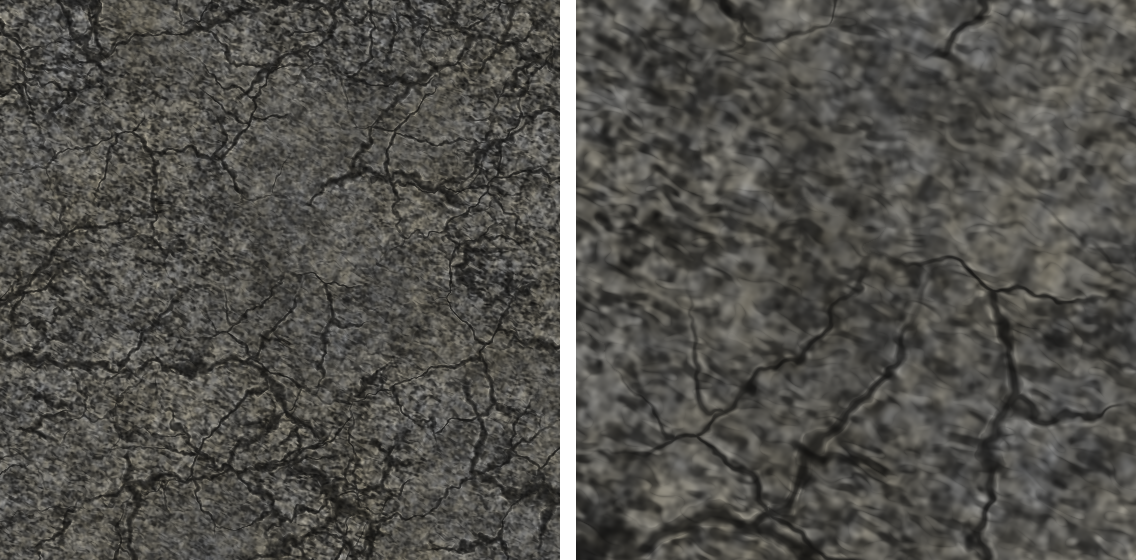
Left: the whole. Right: its middle third, enlarged.
A WebGL 2 fragment shader for this texture:

```glsl
#version 300 es
precision highp float;
// Weathered grey rock: warped Voronoi plates split by dark, jagged cracks,
// patches of small rounded cobbles, and a grit of short strokes over everything.
// Each layer adds to one tone value, which is tinted at the end.

#define BASE_TONE 0.324
#define CRACK_TONE 0.125
#define GRAIN_FREQ 235.0
#define GRAIN_GAIN 0.55
#define MOTTLE_GAIN 0.25
#define WARP 0.13
#define JAG 0.011
#define PLATE_SCALE vec2(3.4, 5.6)
#define BLOCK_SCALE vec2(7.5, 9.5)
#define COBBLE_SCALE vec2(14.0, 18.0)
#define ROCK_TINT vec3(1.0, 0.98, 0.918)

uniform vec2 u_resolution;
out vec4 fragColor;

vec2 hash2(vec2 cell) {
    uvec2 v = uvec2(ivec2(cell) + 4096) * 1664525u + 1013904223u;
    v.x += v.y * 1664525u;
    v.y += v.x * 1664525u;
    v ^= v >> 16u;
    v.x += v.y * 1664525u;
    v.y += v.x * 1664525u;
    v ^= v >> 16u;
    return vec2(v & 65535u) / 65535.0;
}

float noise(vec2 p) {
    vec2 i = floor(p), f = p - i;
    f = f * f * (3.0 - 2.0 * f);
    float low = mix(hash2(i).x, hash2(i + vec2(1, 0)).x, f.x);
    float high = mix(hash2(i + vec2(0, 1)).x, hash2(i + vec2(1, 1)).x, f.x);
    return mix(low, high, f.y);
}

mat2 rotation(float a) {
    return mat2(cos(a), sin(a), -sin(a), cos(a));
}

float fbm(vec2 p, int octaves) {
    float sum = 0.0, amp = 0.5, total = 0.0;
    mat2 turn = rotation(0.65) * 2.03;
    for (int i = 0; i < octaves; i++) {
        sum += amp * noise(p);
        total += amp;
        p = turn * p + 17.3;
        amp *= 0.55;
    }
    return sum / total;
}

// x: distance to the nearest cell border, y: random value of the cell
vec2 voronoi(vec2 p) {
    vec2 home = floor(p), f = p - home, nearest = vec2(0), nearCell = vec2(0);
    float best = 8.0, border = 8.0;
    for (int y = -1; y <= 1; y++)
    for (int x = -1; x <= 1; x++) {
        vec2 c = vec2(x, y);
        vec2 r = c + hash2(home + c) - f;
        if (dot(r, r) < best) { best = dot(r, r); nearest = r; nearCell = c; }
    }
    for (int y = -2; y <= 2; y++)
    for (int x = -2; x <= 2; x++) {
        vec2 c = nearCell + vec2(x, y);
        vec2 r = c + hash2(home + c) - f;
        vec2 gap = r - nearest;
        if (dot(gap, gap) > 1e-5)
            border = min(border, dot(0.5 * (nearest + r), normalize(gap)));
    }
    return vec2(border, hash2(home + nearCell + 91.0).y);
}

// x: crack darkness, y: lit rim beside it, for a crack that swells and fades
vec2 crack(float d, float width, float presence) {
    float w = width * (0.2 + presence * presence * 1.6);
    float aa = 0.9 / u_resolution.y;
    float show = smoothstep(0.24, 0.52, presence);
    float line = 1.0 - smoothstep(0.2 * w, w + aa, d);
    float rim = smoothstep(w, w + 0.0015, d) * (1.0 - smoothstep(w + 0.0015, w + 0.005, d));
    return vec2(line, rim) * show;
}

// Short winding strokes lying in two crossed directions
float strokes(vec2 g) {
    g += 1.6 * vec2(noise(g * 0.3 + 50.0), noise(g * 0.3 + 80.0));
    float along = noise(g * vec2(0.42, 0.95) + 140.0);
    float across = noise(rotation(1.3) * g * vec2(0.95, 0.45) + 190.0);
    return smoothstep(0.3, 0.92, max(along, across));
}

void main() {
    vec2 p = gl_FragCoord.xy / u_resolution.y;

    // Ragged domain, turned so the long cracks climb to the right
    vec2 warp = WARP * (vec2(fbm(p * 7.0, 6), fbm(p * 7.0 + 43.0, 6)) - 0.5);
    warp += JAG * (vec2(noise(p * 62.0), noise(p * 62.0 + 29.0)) - 0.5);
    vec2 q = rotation(-0.42) * (p + warp);
    vec2 plate = voronoi(q * PLATE_SCALE + 3.0);
    vec2 block = voronoi(q * BLOCK_SCALE + 21.0);
    vec2 cobble = voronoi(q * COBBLE_SCALE + 57.0);
    float plateD = plate.x / PLATE_SCALE.y;
    float blockD = block.x / BLOCK_SCALE.y;
    float cobbleD = cobble.x / COBBLE_SCALE.y;

    // Where the rock is broken up, and where it stays smooth
    float broken = smoothstep(0.47, 0.62, fbm(p * 3.2 + 8.0, 4));
    float rough = smoothstep(0.3, 0.65, fbm(p * 4.0 + 30.0, 4));

    // Mottling, per-piece tone and rounded cobbles
    float tone = BASE_TONE + MOTTLE_GAIN * (fbm(p * 28.0 + 5.0, 4) - 0.5);
    tone += 0.025 * (plate.y - 0.5) + 0.025 * (block.y - 0.5);
    tone += broken * (0.07 * smoothstep(0.0, 0.014, cobbleD) - 0.052);
    tone -= 0.04 * exp(-plateD / 0.007) + 0.025 * exp(-blockD / 0.006);

    // Grit: two sizes of speckle plus bright strokes
    vec2 g = rotation(0.5) * p * GRAIN_FREQ;
    float speckle = 0.35 * (noise(g) - 0.5) + 0.2 * (noise(g * 0.57 + 70.0) - 0.5);
    float fleck = strokes(g);
    float grain = speckle + 0.32 * (fleck - 0.47);
    tone += GRAIN_GAIN * grain * mix(0.8, 1.2, max(rough, broken));
    tone += 0.35 * max(0.2 - tone, 0.0);

    // Cracks, widest between plates
    vec2 lines = crack(plateD, 0.006, noise(p * 8.0 + 11.0));
    lines = max(lines, crack(blockD, 0.0037, 0.9 * noise(p * 7.0 + 61.0)));
    lines = max(lines, broken * crack(cobbleD, 0.0045, noise(p * 13.0 + 37.0)));
    tone += 0.09 * lines.y * fleck;
    tone = mix(tone, CRACK_TONE + 0.15 * grain, 0.9 * lines.x);

    // Faint drift between cool grey and brown-olive
    float warm = 0.5 * (fbm(p * 8.0 + 90.0, 4) - 0.5) + 0.3 * (noise(g * 0.4 + 210.0) - 0.5);
    vec3 tint = ROCK_TINT + warm * vec3(0.12, 0.03, -0.2);
    fragColor = vec4(max(tone, 0.08) * tint, 1.0);
}
```
